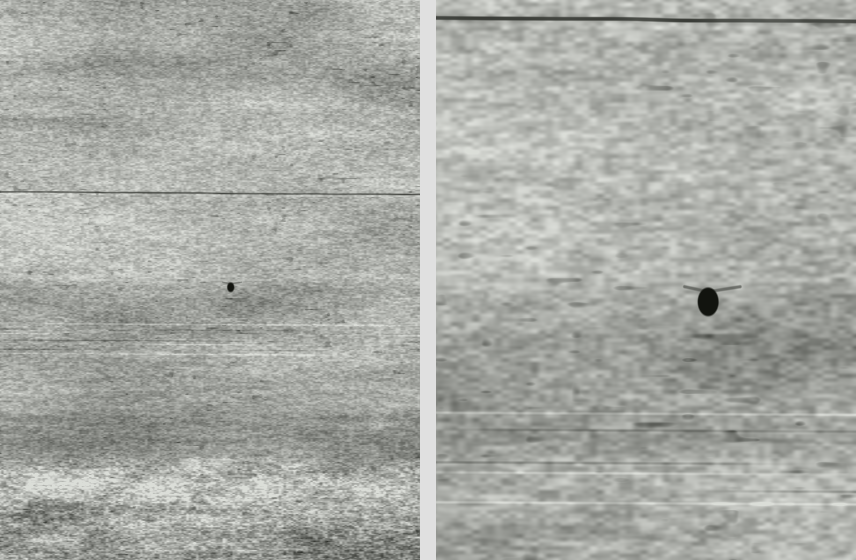
Left: the whole. Right: its middle third, enlarged.
A Shadertoy shader for this texture:

```glsl
// Weathered grey board: horizontally stretched noise forms clouds, streaks
// and fine grain over a tone profile that changes from band to band. A dark
// seam, a few long scratches, pores and one small dark speck lie on top.

const vec3 TINT = vec3(0.0, 0.009, -0.011);  // slight green cast of the grey
const float BASE_TONE = 0.652;
const float CLOUD_CONTRAST = 0.30;
const float STREAK_CONTRAST = 0.10;
const float GRAIN_CONTRAST = 0.18;
const float PORE_DEPTH = 0.16;
const float SEAM_LEFT = 0.6575;
const float SEAM_RIGHT = 0.6525;
const float SEAM_HALF_WIDTH = 0.0011;
const float STEP_Y = 0.497;                  // light board meets darker board
const float WORN_Y = 0.178;                  // top of the worn lower band
const int SCRATCHES = 7;
const vec2 SPECK = vec2(0.412, 0.487);

float hash(vec2 cell) {
    uvec2 q = uvec2(ivec2(cell) + 4096) * uvec2(1597u, 3812u);
    uint n = (q.x ^ (q.y + 7919u)) * 747796405u + 2891u;
    n = ((n >> ((n >> 28u) + 4u)) ^ n) * 277803u;
    n = (n ^ (n >> 15u)) * 73244475u;
    return float((n ^ (n >> 16u)) & 65535u) / 65535.0;
}

float noise(vec2 p) {
    vec2 i = floor(p), f = fract(p);
    f = f * f * (3.0 - 2.0 * f);
    vec2 e = vec2(1.0, 0.0);
    return mix(mix(hash(i), hash(i + e.xy), f.x),
               mix(hash(i + e.yx), hash(i + e.xx), f.x), f.y);
}

float fbm(vec2 p) {
    float sum = 0.0, amp = 0.5;
    for (int i = 0; i < 5; i++) {
        sum += amp * noise(p);
        p = p * 2.03 + vec2(17.3, 9.1);
        amp *= 0.55;
    }
    return sum / 1.055;
}

// Soft elliptical patch, 1 at its centre
float patchAt(vec2 p, vec2 centre, vec2 size) {
    vec2 d = (p - centre) / size;
    return exp(-dot(d, d));
}

float segment(vec2 p, vec2 a, vec2 b) {
    vec2 d = b - a;
    return length(p - a - d * clamp(dot(p - a, d) / dot(d, d), 0.0, 1.0));
}

// Broad light and dark areas, with borders frayed by noise
float boardTone(vec2 p, float worn) {
    vec2 q = p + (vec2(fbm(p * vec2(8.0, 24.0)), fbm(p * vec2(9.0, 30.0) + 40.0)) - 0.5)
               * vec2(0.15, 0.04);
    float tone = BASE_TONE + 0.015;
    tone += 0.04 * smoothstep(0.78, 0.72, q.y);
    tone -= 0.082 * smoothstep(STEP_Y + 0.004, STEP_Y - 0.006, mix(p.y, q.y, 0.15));
    tone -= 0.045 * smoothstep(0.31, 0.23, q.y);
    tone += 0.065 * worn;
    tone -= 0.06 * smoothstep(0.13, 0.03, q.y);
    // Individual stains and pale areas
    tone -= 0.13 * patchAt(q, vec2(0.08, 0.785), vec2(0.19, 0.018));
    tone -= 0.08 * patchAt(q, vec2(0.72, 0.845), vec2(0.14, 0.035));
    tone -= 0.11 * patchAt(q, vec2(0.75, 0.56), vec2(0.19, 0.055));
    tone += 0.06 * patchAt(q, vec2(0.12, 0.575), vec2(0.24, 0.065));
    tone += 0.06 * patchAt(q, vec2(0.06, 0.42), vec2(0.10, 0.05));
    tone += 0.06 * patchAt(q, vec2(0.60, 0.41), vec2(0.12, 0.05));
    tone += 0.09 * patchAt(q, vec2(0.12, 0.135), vec2(0.20, 0.03));
    tone -= 0.11 * patchAt(q, vec2(0.02, 0.075), vec2(0.12, 0.025));
    tone -= 0.10 * patchAt(q, vec2(0.58, 0.185), vec2(0.07, 0.03));
    return tone;
}

void mainImage(out vec4 fragColor, in vec2 fragCoord) {
    vec2 p = fragCoord / iResolution.y;
    float x = fragCoord.x / iResolution.x;
    float aa = 1.0 / iResolution.y;
    float worn = smoothstep(WORN_Y + 0.015, WORN_Y - 0.015,
                            p.y + 0.04 * (fbm(p * vec2(12.0, 20.0)) - 0.5));
    float tone = boardTone(p, worn);

    // Clouds, with extra blotches in the worn band
    tone += CLOUD_CONTRAST * (fbm(p * vec2(4.0, 16.0) + 5.0) - 0.5);
    float blotch = smoothstep(0.35, 0.65, fbm(p * vec2(11.0, 24.0) + 70.0));
    tone += 0.15 * worn * (blotch - 0.5);

    // Long streaks and fine grain
    float lower = smoothstep(STEP_Y, 0.42, p.y);
    float streak = 0.6 * noise(p * vec2(5.0, 95.0)) + 0.4 * noise(p * vec2(11.0, 230.0) + 31.0);
    tone += STREAK_CONTRAST * (0.65 + 0.5 * lower + 0.5 * worn) * (streak - 0.5);
    float grain = noise(p * vec2(110.0, 300.0)) + noise(p * vec2(230.0, 420.0) + 90.0) - 1.0;
    tone += GRAIN_CONTRAST * (0.85 + 0.5 * worn) * grain;

    // Short dark pores
    float pores = smoothstep(0.80, 0.97, noise(p * vec2(75.0, 210.0) + 150.0));
    tone -= PORE_DEPTH * pores * smoothstep(0.35, 0.6, fbm(p * vec2(9.0, 14.0) + 23.0));

    // Broken scratches, alternately pale and dark
    for (int i = 0; i < SCRATCHES; i++) {
        float k = float(i);
        float y = 0.365 + 0.009 * k + 0.005 * hash(vec2(k, 3.0)) - 0.004 * x;
        float line = smoothstep(0.0008 + aa, 0.0, abs(p.y - y));
        float fade = smoothstep(0.35, 0.75, noise(vec2(p.x * 6.0, k * 7.0 + 11.0)));
        tone += (mod(k, 2.0) < 0.5 ? 0.12 : -0.15) * line * fade;
    }

    // Seam with a pale lower lip
    float seamY = mix(SEAM_LEFT, SEAM_RIGHT, x) + 0.001 * (noise(vec2(p.x * 25.0, 2.0)) - 0.5);
    float seam = smoothstep(SEAM_HALF_WIDTH + aa, SEAM_HALF_WIDTH - aa, abs(p.y - seamY));
    tone += 0.06 * smoothstep(0.003, 0.0, abs(p.y - seamY + 0.004));
    tone = mix(tone, 0.22, seam * (0.75 + 0.25 * noise(vec2(p.x * 40.0, 8.0))));

    // Speck: oval body with two thin slivers
    vec2 s = p - SPECK;
    float body = (length(s / vec2(0.0062, 0.0085)) - 1.0) * 0.0062;
    float sliver = min(segment(s, vec2(0.0, 0.006), vec2(0.019, 0.009)),
                       segment(s, vec2(0.0, 0.006), vec2(-0.014, 0.009))) - 0.0009;
    tone = mix(tone, 0.33, 0.75 * smoothstep(aa, -aa, sliver));
    tone = mix(tone, 0.07, smoothstep(aa, -aa, body));

    fragColor = vec4(clamp(vec3(min(tone, 0.86)) + TINT, 0.0, 1.0), 1.0);
}
```
